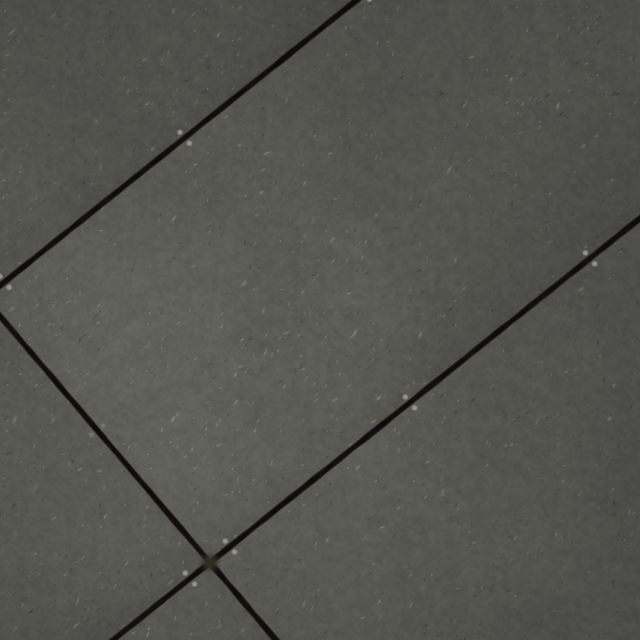
Write a three.js fragment shader that draws this texture.

```glsl
#define CORNER vec2(0.328, 0.121)
#define ROW_NORMAL vec2(-0.625, 0.781)
#define END_NORMAL vec2(0.761, 0.648)
#define PLANK_SIZE vec2(1.16, 0.543)
#define JOINT_HALF 0.0042
#define CLIP_START 0.04
#define CLIP_STEP 0.36
#define LIGHT_CENTRE vec2(0.25, 0.36)
#define GRAIN 0.026

varying vec2 vUv;

const vec3 STONE_TINT = vec3(1.0, 0.997, 0.94);
const vec3 JOINT_COLOR = vec3(0.07, 0.05, 0.05);
const vec3 MOSS_COLOR = vec3(0.20, 0.20, 0.15);
const vec3 CLIP_COLOR = vec3(0.62, 0.63, 0.59);

float hash(vec2 p) {
  return fract(sin(dot(p, vec2(127.1, 311.7))) * 43758.5);
}

float noise(vec2 p) {
  vec2 i = floor(p), f = fract(p);
  f = f * f * (3.0 - 2.0 * f);
  return mix(mix(hash(i), hash(i + vec2(1.0, 0.0)), f.x),
             mix(hash(i + vec2(0.0, 1.0)), hash(i + 1.0), f.x), f.y);
}

float fbm(vec2 p) {
  float sum = 0.0, amp = 0.5;
  for (int i = 0; i < 4; i++) {
    sum += amp * noise(p);
    p = mat2(1.6, 1.2, -1.2, 1.6) * p + 7.3;
    amp *= 0.5;
  }
  return sum;
}

// Sparse slanted marks, one at most per cell
float flecks(vec2 p, float cells, float density, float seed) {
  vec2 id = floor(p * cells) + seed;
  vec2 centre = 0.3 + 0.4 * vec2(hash(id + 3.1), hash(id + 8.7));
  vec2 d = fract(p * cells) - centre;
  float angle = 0.85 + 1.1 * (hash(id + 5.3) - 0.5);
  float c = cos(angle), s = sin(angle);
  d = vec2(c * d.x + s * d.y, c * d.y - s * d.x);
  d /= vec2(mix(0.12, 0.28, hash(id + 1.9)), mix(0.06, 0.11, hash(id + 6.1)));
  float present = step(hash(id), density);
  return present * mix(0.3, 1.0, hash(id + 4.4)) * (1.0 - smoothstep(0.2, 1.0, length(d)));
}

float dot2(vec2 d, float radius) {
  return 1.0 - smoothstep(radius * 0.3, radius, length(d));
}

void main() {
  // Slightly skewed plank grid
  vec2 p = vUv - CORNER;
  vec2 q = vec2(dot(p, END_NORMAL), dot(p, ROW_NORMAL));
  vec2 plank = floor(q / PLANK_SIZE);
  vec2 local = q - plank * PLANK_SIZE;
  vec2 toJoint = q - floor(q / PLANK_SIZE + 0.5) * PLANK_SIZE;
  vec2 gap = abs(toJoint);

  // Broad light, plank tone and soft shade beside the joints
  float tone = 0.372 - 0.075 * smoothstep(0.0, 0.98, length(vUv - LIGHT_CENTRE));
  tone -= 0.012 * step(plank.x, -0.5) + 0.010 * step(0.5, plank.y);
  tone += 0.006 * (hash(plank + 2.0) - 0.5);
  tone -= 0.030 * exp(-local.y / 0.035) + 0.010 * exp(-gap.x / 0.02);
  tone += 0.040 * (fbm(vUv * 7.0) - 0.47);

  // Stone grain
  tone += GRAIN * (noise(vUv * 210.0) - 0.5);
  tone += GRAIN * (noise(vUv * 95.0 + 31.0) - 0.5);

  // Pale scratches in clusters, and dark pits
  float cluster = smoothstep(0.35, 0.65, fbm(vUv * 6.0 + 19.0));
  for (int i = 0; i < 3; i++) {
    float k = float(i);
    vec2 shifted = vUv + 0.37 * k;
    tone += 0.11 * flecks(shifted, 28.0 + 13.0 * k, 0.08 + 0.20 * cluster, 11.0 * k);
    tone -= 0.07 * flecks(shifted + 0.19, 36.0 + 11.0 * k, 0.10, 40.0 + 9.0 * k);
  }
  vec3 color = tone * STONE_TINT;

  // Dark joints with slightly uneven edges
  float halfWidth = JOINT_HALF + 0.0012 * (noise(vUv * 45.0) - 0.5);
  float joint = 1.0 - smoothstep(halfWidth - 0.0018, halfWidth + 0.0022, min(gap.x, gap.y));
  color = mix(color, JOINT_COLOR + 0.03 * (noise(vUv * 60.0) - 0.5), joint);

  // Moss at the crossing
  float moss = 1.0 - smoothstep(0.004, 0.020, length(toJoint));
  color = mix(color, MOSS_COLOR, 0.85 * moss);

  // Paired clips along the rows, fainter ones halfway along the ends
  float slot = floor((local.x - CLIP_START) / CLIP_STEP + 0.5);
  float along = local.x - CLIP_START - slot * CLIP_STEP;
  float clips = dot2(vec2(along, gap.y - 0.0112), 0.0060);
  clips += 0.4 * dot2(vec2(gap.x - 0.0115, local.y - 0.5 * PLANK_SIZE.y), 0.0060);
  color = mix(color, CLIP_COLOR, clamp(clips, 0.0, 1.0) * 0.85);

  gl_FragColor = vec4(color, 1.0);
}
```
